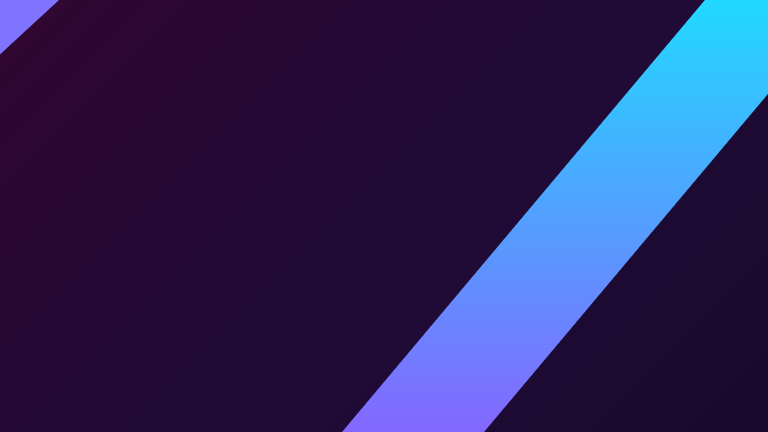
Give the GLSL for this background, as a WebGL 1 fragment shader.

```glsl
precision highp float;
// A dark plum diagonal gradient crossed by one bright slanted band and a
// small corner wedge. Both shapes are half planes with smoothed edges, and
// share one vertical violet-to-cyan gradient. Lengths are in canvas heights.

uniform vec2 u_resolution;

#define BAND_SLOPE 0.840    // sideways run of the band per unit of height
#define BAND_LEFT 0.7917    // band edges where they meet the bottom
#define BAND_RIGHT 1.1204
#define WEDGE_WIDTH 0.1366  // corner wedge along the top
#define WEDGE_HEIGHT 0.126  // corner wedge down the left side
#define VIOLET vec3(0.515, 0.405, 1.0)
#define CYAN vec3(0.13, 0.85, 1.0)
#define WEDGE_COLOR vec3(0.50, 0.45, 1.0)
#define PLUM vec3(0.190, 0.025, 0.190)
#define INDIGO vec3(0.127, 0.043, 0.217)
#define NIGHT vec3(0.100, 0.036, 0.178)

// Coverage of the region where the signed distance is negative.
float coverage(float distance, float pixel) {
  return clamp(0.5 - distance / pixel, 0.0, 1.0);
}

// Three-stop gradient running from the top left to the bottom right.
vec3 backdrop(vec2 p, float aspect) {
  float t = (p.x + 1.0 - p.y) / (aspect + 1.0);
  vec3 firstHalf = mix(PLUM, INDIGO, clamp(t * 2.0, 0.0, 1.0));
  return mix(firstHalf, NIGHT, clamp(t * 2.0 - 1.0, 0.0, 1.0));
}

// Signed distance to the slanted band.
float bandDistance(vec2 p) {
  float across = p.x - BAND_SLOPE * p.y;
  float center = 0.5 * (BAND_LEFT + BAND_RIGHT);
  float halfWidth = 0.5 * (BAND_RIGHT - BAND_LEFT);
  return (abs(across - center) - halfWidth) / length(vec2(1.0, BAND_SLOPE));
}

// Signed distance to the line that cuts off the top left corner.
float wedgeDistance(vec2 p) {
  vec2 normal = 1.0 / vec2(WEDGE_WIDTH, WEDGE_HEIGHT);
  return (dot(vec2(p.x, 1.0 - p.y), normal) - 1.0) / length(normal);
}

void main() {
  float pixel = 1.0 / u_resolution.y;
  vec2 p = gl_FragCoord.xy * pixel;

  vec3 color = backdrop(p, u_resolution.x * pixel);
  color = mix(color, mix(VIOLET, CYAN, p.y), coverage(bandDistance(p), pixel));
  color = mix(color, WEDGE_COLOR, coverage(wedgeDistance(p), pixel));

  gl_FragColor = vec4(color, 1.0);
}
```
